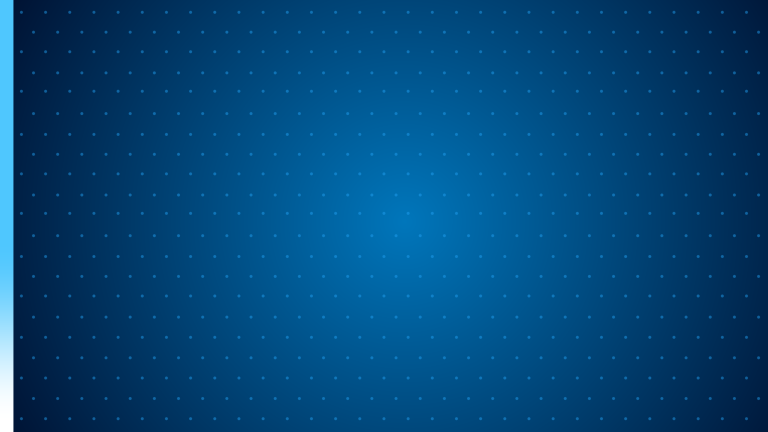
Reproduce this background procedurally as a Shadertoy shader.

```glsl
// A blue radial glow under a staggered grid of faint dots, with a bright
// side bar that fades to white at its foot. All lengths are fractions of
// the canvas width; the dot rows are counted from the top edge.

#define GLOW_CENTER vec2(0.527, 0.274)
#define GLOW_RADIUS 0.598
#define GLOW_INNER vec3(0.0, 0.463, 0.733)
#define GLOW_OUTER vec3(0.0, 0.065, 0.190)
#define DOT_ORIGIN vec2(0.0279, 0.0160)
#define DOT_SPACING vec2(0.03147, 0.0265)
#define DOT_RADIUS 0.0019
#define DOT_COLOR vec3(0.13, 0.63, 0.95)
#define DOT_OPACITY 0.48
#define BAR_WIDTH 0.0175
#define BAR_COLOR vec3(0.31, 0.78, 0.995)

// Small vertical offset of each row: the even rows drift in groups of three.
float rowShift(float row) {
    if (mod(row, 2.0) > 0.5) return -0.0006;
    return row < 15.0 ? -0.0016 * mod(row * 0.5, 3.0) : -0.0008;
}

// Distance to the nearest dot center; odd rows are moved by half a step.
float dotDistance(vec2 p) {
    vec2 q = p - DOT_ORIGIN;
    float row = round(q.y / DOT_SPACING.y);
    float stagger = 0.5 * mod(row, 2.0);
    float column = round(q.x / DOT_SPACING.x - stagger) + stagger;
    vec2 center = vec2(column, row) * DOT_SPACING;
    center.y += rowShift(row);
    return length(q - center);
}

void mainImage(out vec4 fragColor, in vec2 fragCoord) {
    vec2 p = fragCoord / iResolution.x;
    float height = iResolution.y / iResolution.x;
    float pixel = 1.0 / iResolution.x;

    // Radial glow
    float falloff = clamp(length(p - GLOW_CENTER) / GLOW_RADIUS, 0.0, 1.0);
    vec3 color = mix(GLOW_INNER, GLOW_OUTER, falloff);

    // Staggered dots
    float d = dotDistance(vec2(p.x, height - p.y)) - DOT_RADIUS;
    float dotMask = 1.0 - smoothstep(-0.7 * pixel, 0.7 * pixel, d);
    color = mix(color, DOT_COLOR, DOT_OPACITY * dotMask);

    // Side bar
    float whiteness = 1.0 - smoothstep(0.02, 0.44, p.y / height);
    vec3 bar = mix(BAR_COLOR, vec3(1.0), whiteness);
    float barMask = clamp((BAR_WIDTH - p.x) / pixel + 0.5, 0.0, 1.0);
    color = mix(color, bar, barMask);

    fragColor = vec4(color, 1.0);
}
```
